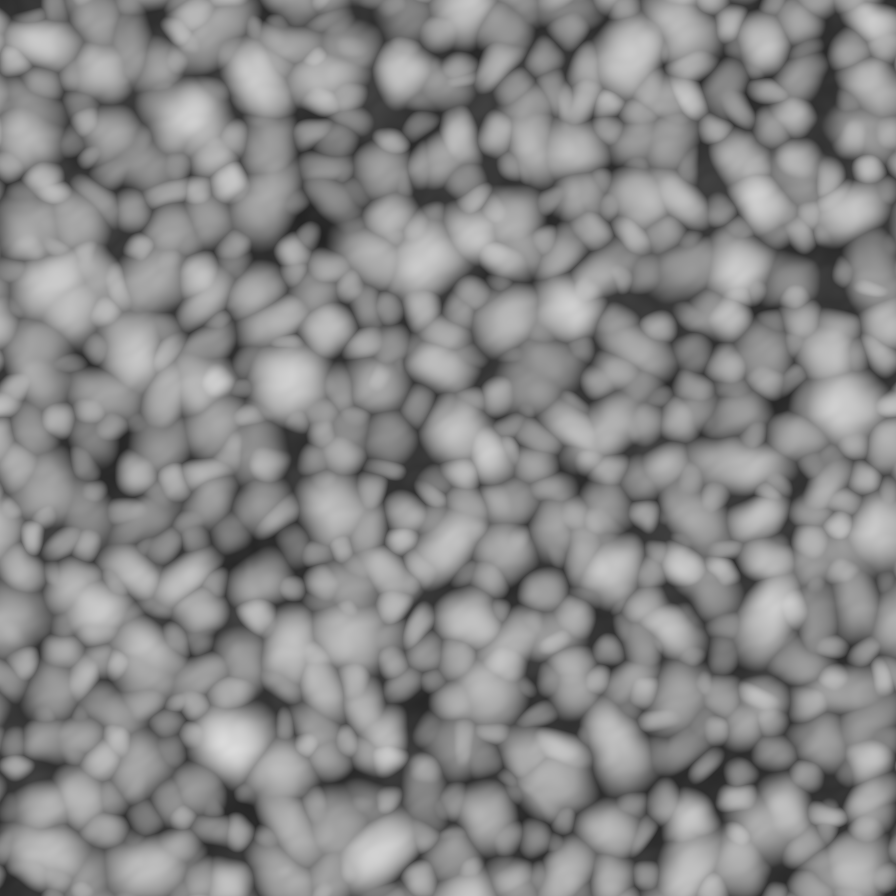
This texture is drawn by a three.js fragment shader. Its source:

```glsl
varying vec2 vUv;

#define TAU 6.2831853
#define BIG_CELLS 15.0
#define SMALL_CELLS 24.0
#define BIG_TOP 0.66
#define SMALL_TOP 0.59
#define TOP_SPREAD 0.25
#define DOME_DROP 0.32
#define TILT 0.05
#define CREASE_SHARPNESS 75.0
#define HOLE_SHADE 0.2
#define PATCH_SHADE 0.035
#define MOTTLE_SHADE 0.010

vec4 hash4(vec2 cell, float seed) {
  vec4 h = fract(vec4(cell.xyx, cell.y + seed) * vec4(0.1031, 0.1030, 0.0973, 0.1099) + seed * 0.137);
  h += dot(h, h.wzxy + 33.33);
  return fract((h.xxyz + h.yzzw) * h.zywx);
}

// Three crossed sine waves with whole frequencies, bent by each other
float waves(vec2 uv, float f) {
  vec2 p = uv * TAU;
  float a = sin(p.x * f + 2.0 * sin(p.y * 2.0 + 0.7));
  float b = sin(p.y * (f + 1.0) + 2.0 * sin(p.x * 3.0 + 1.9));
  float c = sin((p.x - p.y) * (f - 1.0) + a + 1.5 * b);
  return (a * b + c) * 0.7;
}

// Shade of one domed pebble; it keeps falling beyond its rim so neighbours meet in creases
float pebble(vec2 d, vec4 shape, vec4 look, float top) {
  float angle = shape.z * TAU;
  float c = cos(angle), s = sin(angle);
  float size = mix(0.40, 0.64, look.x);
  float stretch = sqrt(mix(1.0, 2.1, look.y * look.y));
  vec2 q = vec2(c * d.x + s * d.y, c * d.y - s * d.x);
  q /= size * vec2(stretch, 1.0 / stretch);
  q.y *= 1.0 + (look.z - 0.5) * 0.5 * clamp(q.x, -1.5, 1.5);
  vec2 rim = pow(abs(q) + 0.0001, vec2(2.5));
  float level = top + (shape.w - 0.5) * TOP_SPREAD;
  level += 0.12 * smoothstep(0.9, 1.0, look.w);
  float tilt = TILT * dot(clamp(q, -1.0, 1.0), look.zw * 2.0 - 1.0);
  return level + tilt - DOME_DROP * (rim.x + rim.y);
}

// Soft-maximum weight of a wrapping layer of scattered pebbles
float pebbleLayer(vec2 uv, float cells, float top, float seed) {
  vec2 p = uv * cells;
  vec2 base = floor(p);
  float sum = 0.0;
  for (int j = -2; j <= 2; j++) {
    for (int i = -2; i <= 2; i++) {
      vec2 cell = base + vec2(float(i), float(j));
      vec2 wrapped = mod(cell, cells);
      vec4 shape = hash4(wrapped, seed);
      vec4 look = hash4(wrapped, seed + 5.3);
      vec2 center = cell + 0.5 + (shape.xy - 0.5) * 0.85;
      float shade = pebble(p - center, shape, look, top);
      sum += exp(CREASE_SHARPNESS * (shade - 0.6));
    }
  }
  return sum;
}

void main() {
  // Slight bend makes the outlines irregular
  vec2 bend = vec2(waves(vUv, 7.0), waves(vUv.yx + 0.37, 8.0));
  vec2 uv = vUv + 0.0025 * bend;

  // Large stones, small fillers and the dark floor joined by a soft maximum
  float sum = exp(CREASE_SHARPNESS * (HOLE_SHADE - 0.6));
  sum += pebbleLayer(uv, BIG_CELLS, BIG_TOP, 1.7);
  sum += pebbleLayer(uv, SMALL_CELLS, SMALL_TOP, 9.1);
  float shade = 0.6 + log(sum) / CREASE_SHARPNESS;

  // Broad light and dark patches, then faint surface mottling
  shade += PATCH_SHADE * waves(vUv + 0.21, 4.0);
  shade += MOTTLE_SHADE * waves(vUv + 0.58, 23.0);

  gl_FragColor = vec4(vec3(clamp(shade, 0.0, 1.0)), 1.0);
}
```
